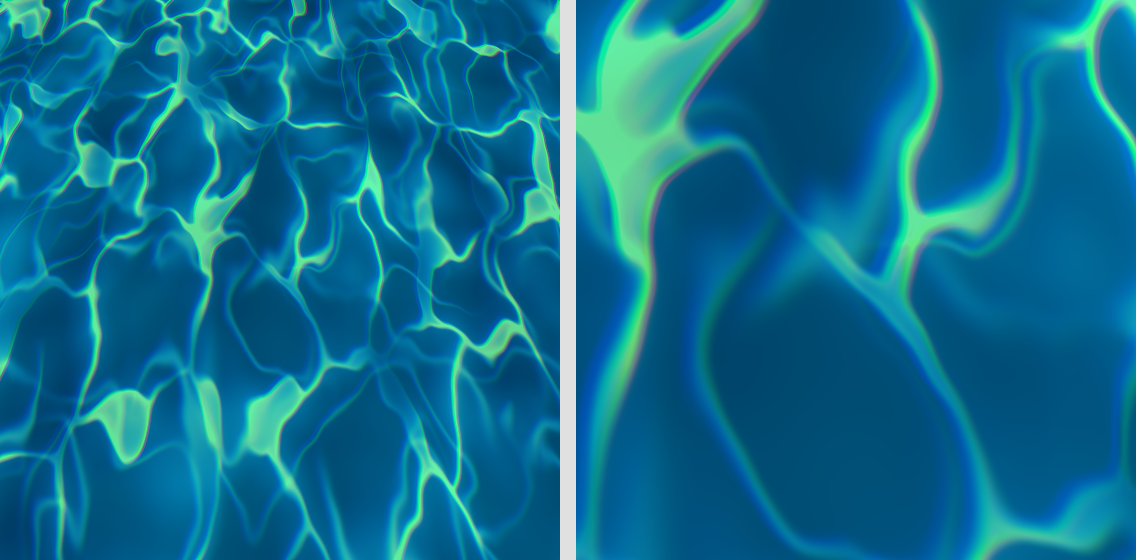
Left: the whole. Right: its middle third, enlarged.
This texture is drawn by a Shadertoy shader. Its source:

```glsl
// Rippling pool water: a perspective net of folded light caustics with colour fringes.

#define HORIZON 2.0              // height at which the water plane vanishes
#define CELLS vec2(10.5, 9.5)    // density of the light net, across and in depth
#define LINE_SOFT 0.038          // softness of a light line, in cells
#define SHEET_WIDTH 0.22         // widest half-width of a folded sheet, in cells
#define STRAND_GAIN 0.62         // brightness of the secondary strands
#define PATCH_GAIN 0.30          // brightness of the broad blurred patches
#define FRINGE vec2(0.0058, -0.0035) // colour dispersion, in canvas units
#define DEEP_COLOR vec3(0.0, 0.292, 0.440)
#define LIGHT_COLOR vec3(0.30, 0.48, 0.30)

vec2 hash22(vec2 p) {
    vec3 q = fract(vec3(p.xyx) * vec3(0.1031, 0.1030, 0.0973));
    q += dot(q, q.yzx + 33.33);
    return fract((q.xx + q.yz) * q.zy);
}

float cornerSlope(vec2 cell, vec2 offset) {
    return dot(hash22(cell) * 2.0 - 1.0, offset);
}

// Gradient noise, roughly -0.6 to 0.6
float noise(vec2 p) {
    vec2 i = floor(p), f = fract(p);
    vec2 u = f * f * f * (f * (f * 6.0 - 15.0) + 10.0);
    vec2 e = vec2(1.0, 0.0);
    return mix(mix(cornerSlope(i, f), cornerSlope(i + e, f - e), u.x),
               mix(cornerSlope(i + e.yx, f - e.yx), cornerSlope(i + 1.0, f - 1.0), u.x), u.y);
}

vec2 noise2(vec2 p) {
    return vec2(noise(p), noise(p + vec2(17.3, 51.7)));
}

float smoothMin(float a, float b, float k) {
    float h = max(k - abs(a - b), 0.0) / k;
    return min(a, b) - h * h * k * 0.25;
}

vec2 cellPoint(vec2 cell) {
    return 0.04 + 0.92 * hash22(cell);
}

// Distance to the nearest border of an irregular cell net
float netDistance(vec2 p) {
    vec2 base = floor(p), f = fract(p);
    vec2 nearest = vec2(0.0), nearCell = vec2(0.0);
    float best = 9.0;
    for (int j = -1; j <= 1; j++)
    for (int i = -1; i <= 1; i++) {
        vec2 g = vec2(i, j);
        vec2 r = g + cellPoint(base + g) - f;
        if (dot(r, r) < best) {
            best = dot(r, r);
            nearest = r;
            nearCell = g;
        }
    }
    float d = 1.0;
    for (int j = -2; j <= 2; j++)
    for (int i = -2; i <= 2; i++) {
        vec2 g = nearCell + vec2(i, j);
        vec2 r = g + cellPoint(base + g) - f;
        vec2 gap = r - nearest;
        if (dot(gap, gap) > 0.0001)
            d = smoothMin(d, dot(0.5 * (nearest + r), normalize(gap)), 0.05);
    }
    return d;
}

// Canvas position to the receding water plane
vec2 waterPlane(vec2 uv) {
    float nearness = 1.0 / (HORIZON - uv.y);
    return vec2(uv.x - 0.5, 1.0) * nearness * CELLS + vec2(23.0, 11.0);
}

// Curling strand along a noise contour, sharp where the noise is steep
float strand(vec2 p, float sharpness) {
    float level = noise(p);
    return exp(-level * level * sharpness);
}

// Light focused on the water at one canvas position
float caustic(vec2 uv) {
    vec2 plane = waterPlane(uv);
    vec2 p = plane + 0.65 * noise2(plane * 0.9);
    p += 0.24 * noise2(plane * 2.1 + 8.0) + 0.05 * noise2(plane * 5.0 + 3.0);

    // Folded sheets: bright rims around a dimmer filling
    float d = netDistance(p);
    float spread = smoothstep(0.0, 0.55, noise(plane * vec2(1.7, 1.3) + 31.0));
    float inside = 0.008 + SHEET_WIDTH * spread - d;
    float rim = exp(-max(inside, 0.0) / (1.4 * LINE_SOFT));
    float sheet = smoothstep(-LINE_SOFT, 0.4 * LINE_SOFT, inside) * (0.42 + 0.68 * rim);
    float glow = 0.30 * exp(-max(d, 0.0) * 7.0);
    float gain = mix(0.12, 1.15, smoothstep(-0.32, 0.2, noise(plane * vec2(1.3, 0.9) + 43.0)));

    // Secondary strands, mostly running toward the viewer
    float fade = smoothstep(-0.2, 0.3, noise(plane * 0.9 + 71.0));
    float strands = strand(p * vec2(1.4, 0.8) + 5.0, 650.0) * fade;
    strands += 0.6 * strand(p * vec2(1.0, 1.5) + 27.0, 900.0) * (1.0 - fade);

    // Broad patches of blurred light
    float patches = smoothstep(0.0, 0.5, noise(plane * vec2(0.9, 1.2) + 12.0));

    return (sheet + glow) * gain + STRAND_GAIN * strands + PATCH_GAIN * patches;
}

void mainImage(out vec4 fragColor, in vec2 fragCoord) {
    vec2 uv = fragCoord / iResolution.xy;
    vec3 light = vec3(caustic(uv - 0.6 * FRINGE), caustic(uv), caustic(uv + FRINGE));

    // Slow shading of the deep water, with flat ripples
    vec2 plane = waterPlane(uv);
    float shade = noise(plane * vec2(0.6, 1.1) + 90.0) + 0.4 * noise(plane * vec2(1.1, 3.2) + 60.0);
    vec3 color = DEEP_COLOR + vec3(0.0, 0.15, 0.15) * shade;

    // Red only in the brightest light, blue saturates early and then yields to green
    float yellowing = 0.35 * smoothstep(0.55, 1.2, light.g);
    vec3 response = vec3(pow(light.r, 3.0), light.g, 1.0 - exp(-3.0 * light.b) - yellowing);
    color += LIGHT_COLOR * min(response, 1.3);
    fragColor = vec4(clamp(color, 0.0, 1.0), 1.0);
}
```
